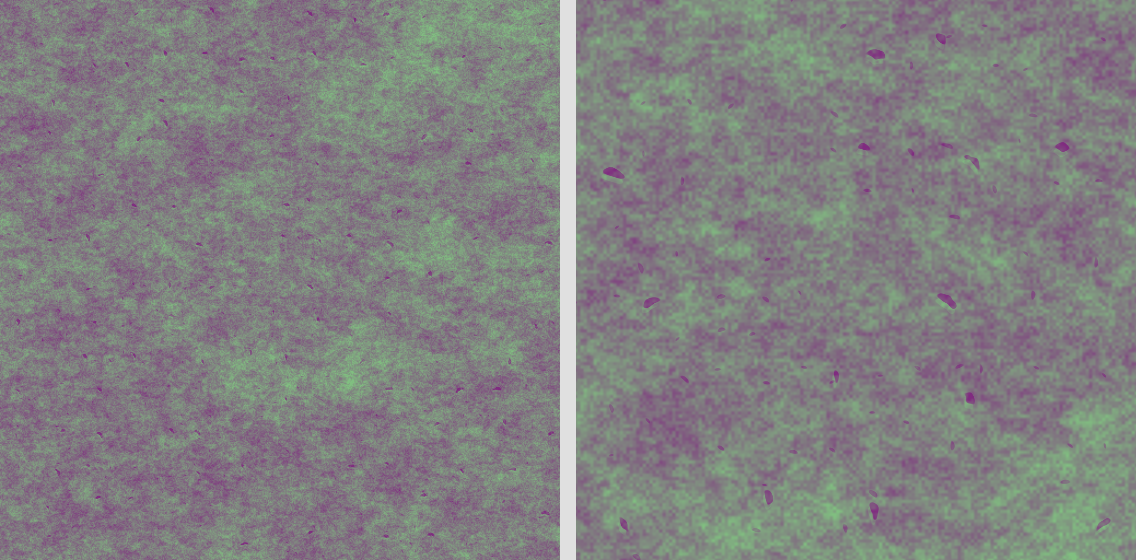
Left, the full canvas; right, a detail of the centre.
Reproduce this texture procedurally as a WebGL 1 fragment shader.

```glsl
precision highp float;
// Weathered grainy stone: green and mauve clouds, fine grain, soft dents and small dark pits.

uniform vec2 u_resolution;

const float RED_BLUE = 0.5;         // constant in both channels, only green varies
const float GREEN_MEAN = 0.5;
const float GREEN_MIN = 0.17;
const float GREEN_MAX = 0.75;
const float GRAIN_SCALE = 512.0;    // grains across the canvas
const float GRAIN_AMOUNT = 0.175;
const float CLOUD_SCALE = 5.0;      // coarsest cloud octave
const float CLOUD_AMOUNT = 0.09;
const float OCTAVE_STEP = 2.1;
const float OCTAVE_GAIN = 1.09;
const vec2 CLOUD_STRETCH = vec2(0.85, 1.25);
const float DENT_GRID = 7.0;
const float DENT_AMOUNT = 0.09;
const float PIT_GRID = 15.0;
const float PIT_DEPTH = 0.24;
const float SPECK_GRID = 44.0;
const float SPECK_DEPTH = 0.17;
const float PIT_TILT = -0.45;       // most pits lean down to the right

float hash(vec2 p) {
  vec3 q = fract(vec3(p.xyx) * 0.1031);
  q += dot(q, q.yzx + 33.33);
  return fract((q.x + q.y) * q.z);
}

vec2 hash2(vec2 p) {
  return vec2(hash(p + 17.3), hash(p + 71.9));
}

mat2 rotation(float angle) {
  float c = cos(angle), s = sin(angle);
  return mat2(c, s, -s, c);
}

// Value noise centred on zero
float noise(vec2 p) {
  vec2 cell = floor(p), f = fract(p);
  f = f * f * (3.0 - 2.0 * f);
  float low = mix(hash(cell), hash(cell + vec2(1.0, 0.0)), f.x);
  float high = mix(hash(cell + vec2(0.0, 1.0)), hash(cell + 1.0), f.x);
  return mix(low, high, f.y) - 0.5;
}

// Octaves of nearly equal strength, each turned to hide the lattice
float clouds(vec2 uv) {
  float sum = 0.0, amount = CLOUD_AMOUNT, scale = CLOUD_SCALE;
  for (int i = 0; i < 6; i++) {
    float n = float(i);
    vec2 p = rotation(0.13 * n) * (uv * CLOUD_STRETCH) * scale;
    sum += amount * noise(p + 37.0 * (n + 1.0));
    amount *= OCTAVE_GAIN;
    scale *= OCTAVE_STEP;
  }
  return sum;
}

// Shallow hollows: light on the lower left side, shaded above
float dents(vec2 uv) {
  vec2 p = uv * DENT_GRID;
  p += 0.3 * vec2(noise(uv * 45.0 + 5.0), noise(uv * 45.0 + 91.0));
  vec2 cell = floor(p);
  vec2 d = fract(p) - mix(vec2(0.35), vec2(0.65), hash2(cell + 210.0));
  float strength = smoothstep(0.35, 1.0, hash(cell + 305.0));
  float slope = dot(d, vec2(-0.35, -0.94)) / 0.15;
  return DENT_AMOUNT * strength * slope * exp(-dot(d, d) / 0.03);
}

// Ragged, elongated marks, at most one in each grid cell
float marks(vec2 uv, float grid, float share, float size, float seed) {
  vec2 p = uv * grid, cell = floor(p);
  vec2 center = mix(vec2(0.25), vec2(0.75), hash2(cell + seed));
  float spread = 2.4 * (hash(cell + seed + 9.0) - 0.5);
  vec2 d = rotation(-PIT_TILT - spread) * (fract(p) - center) / grid;
  float radius = size * mix(0.5, 1.0, hash(cell + seed + 23.0));
  d.y += 40.0 * d.x * d.x;
  float dist = length(d * vec2(0.65, 1.5));
  dist += 0.9 * radius * noise(uv * 260.0 + seed);
  float blur = 0.7 / min(u_resolution.x, u_resolution.y);
  float present = step(hash(cell + seed + 47.0), share);
  return present * (1.0 - smoothstep(radius - blur, radius + blur, dist));
}

void main() {
  vec2 uv = gl_FragCoord.xy / min(u_resolution.x, u_resolution.y);

  // Clouds, dents and grain
  float green = GREEN_MEAN + clouds(uv) + dents(uv);
  green += GRAIN_AMOUNT * noise(uv * GRAIN_SCALE + 0.5);

  // Pits with a thin light lower rim, then specks
  float pit = marks(uv, PIT_GRID, 0.45, 0.0042, 400.0);
  float rim = marks(uv + vec2(0.001, 0.003), PIT_GRID, 0.45, 0.0042, 400.0);
  green += 0.08 * rim * (1.0 - pit) - PIT_DEPTH * pit;
  green -= SPECK_DEPTH * marks(uv, SPECK_GRID, 0.35, 0.0018, 600.0);

  green = clamp(green, GREEN_MIN, GREEN_MAX);
  gl_FragColor = vec4(RED_BLUE, green, RED_BLUE, 1.0);
}
```
